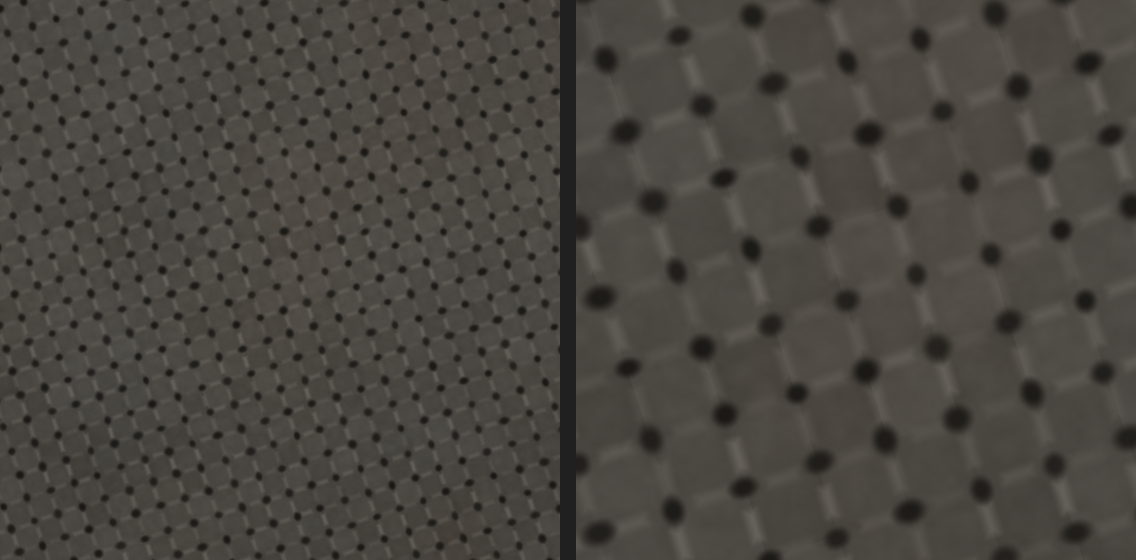
Left: the whole. Right: its middle third, enlarged.
Give the GLSL for this texture, as a three.js fragment shader.

```glsl
// Grey-brown plain woven cloth, tilted, with dark pinholes and pale thread ends
varying vec2 vUv;

const float TILT = 0.314;                     // weave angle in radians
const vec2 PITCH = vec2(0.0450, 0.0444);      // hole spacing along each thread
const vec2 ANCHOR = vec2(0.478, 0.530);       // position of one hole
const float WOBBLE = 0.14;                    // thread drift, in cells
const float JITTER = 0.07;                    // hole displacement, in cells
const float HOLE_CORE = 0.06;
const float HOLE_RIM = 0.235;
const vec2 DASH_HALF = vec2(0.075, 0.21);     // half width and length of a thread end
const float DASH_BLUR = 0.09;

const vec3 CLOTH = vec3(0.298, 0.285, 0.264);
const vec3 WARM = vec3(0.014, 0.000, -0.004);
const vec3 THREAD_END = vec3(0.425, 0.405, 0.380);
const vec3 HOLE = vec3(0.105, 0.098, 0.085);

float hash(vec2 p) {
  return fract(sin(dot(p, vec2(127.1, 311.7))) * 43758.5453);
}

float noise(vec2 p) {
  vec2 i = floor(p), f = fract(p);
  f = f * f * (3.0 - 2.0 * f);
  return mix(mix(hash(i), hash(i + vec2(1.0, 0.0)), f.x),
             mix(hash(i + vec2(0.0, 1.0)), hash(i + 1.0), f.x), f.y);
}

float fbm(vec2 p) {
  float sum = 0.0, amp = 0.5;
  for (int i = 0; i < 4; i++) {
    sum += amp * noise(p);
    p = p * 2.03 + 17.3;
    amp *= 0.5;
  }
  return sum / 0.9375;
}

// Pale end of a thread, halfway between two holes along y
float threadEnd(vec2 p, float seed) {
  vec2 id = floor(vec2(p.x + 0.5, p.y));
  vec2 q = p - id - vec2(0.0, 0.5);
  q += (vec2(hash(id + seed), hash(id + seed + 5.7)) - 0.5) * vec2(0.08, 0.14);
  vec2 d = abs(q) - DASH_HALF;
  float dist = length(max(d, 0.0)) + min(max(d.x, d.y), 0.0);
  float strength = mix(0.35, 1.0, hash(id + seed + 11.3));
  return strength * (1.0 - smoothstep(-DASH_BLUR, DASH_BLUR, dist));
}

// Irregular soft pinhole at each lattice corner
float pinhole(vec2 p) {
  vec2 id = floor(p + 0.5);
  vec2 q = p - id;
  q += (vec2(hash(id + 2.1), hash(id + 8.4)) - 0.5) * JITTER;
  float stretch = mix(0.85, 1.18, hash(id + 31.0));
  float size = mix(0.86, 1.14, hash(id + 43.0));
  float r = length(q * vec2(stretch, 1.0 / stretch)) / size;
  return mix(0.78, 1.0, hash(id + 57.0)) * (1.0 - smoothstep(HOLE_CORE, HOLE_RIM, r));
}

void main() {
  // Weave coordinates: holes lie on whole numbers
  float c = cos(TILT), s = sin(TILT);
  vec2 rel = vUv - ANCHOR;
  vec2 p = vec2(c * rel.x + s * rel.y, c * rel.y - s * rel.x) / PITCH;
  p += WOBBLE * (vec2(noise(vUv * 7.0), noise(vUv * 7.0 + 40.0)) - 0.5);

  // Cloth faces: alternate crossings, rounded threads and fine fibre
  vec2 cell = floor(p);
  vec2 f = fract(p) - 0.5;
  float over = mod(cell.x + cell.y, 2.0);
  float across = mix(f.x, f.y, over);
  vec3 color = CLOTH + 0.012 * (over - 0.5) + 0.018 * (hash(cell) - 0.5);
  color += 0.012 * (0.5 - 4.0 * across * across);
  color += 0.040 * (fbm(vUv * 90.0) - 0.5);

  // Uneven tint and light over the whole cloth
  color += WARM * (fbm(vUv * 4.0 + 3.0) * 2.0 - 0.8);
  color += 0.050 * (fbm(vUv * 5.0 + 21.0) - 0.5);
  color += 0.020 * (vUv.y - 0.5);

  // Thread ends, stronger along the steep threads
  float steep = threadEnd(p, 3.0);
  float flatEnd = 0.72 * threadEnd(p.yx, 71.0);
  color = mix(color, THREAD_END, 0.85 * max(steep, flatEnd));

  // Holes
  color = mix(color, HOLE, pinhole(p));

  // Slight falloff toward the corners
  color *= 1.0 - 0.16 * dot(vUv - 0.5, vUv - 0.5);
  gl_FragColor = vec4(color, 1.0);
}
```
